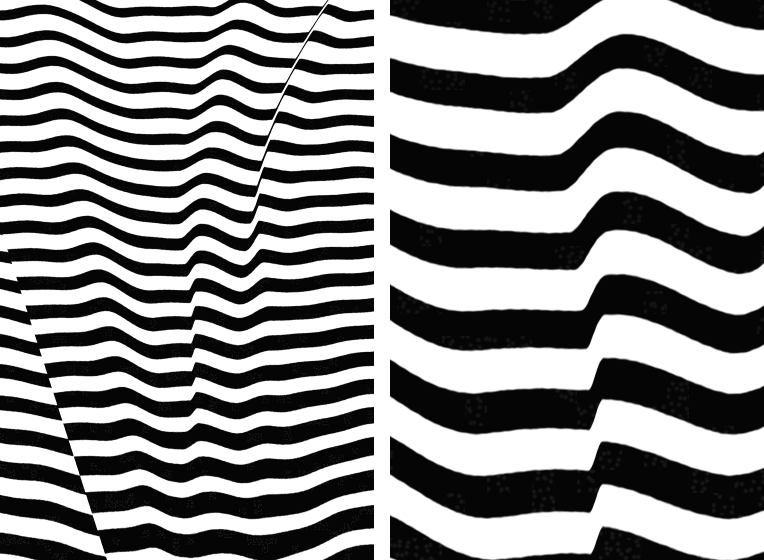
Left: the whole. Right: its middle third, enlarged.
Give the GLSL for this texture, as a Shadertoy shader.

```glsl
// Black and white stripes printed on rumpled cloth. Each stripe is a level band of
// a height field; smooth crests and sharp folds shift that field up or down.
// Positions run 0..1 across (x) and 0..1 from the top (t); shifts are in stripes.

#define STRIPES 21.94      // undisturbed stripes in the full height
#define FIRST 0.457        // centre of the first stripe, in stripes
#define STRETCH 1e-5       // widening of the spacing toward the bottom
#define INK_TOP 0.36       // black share of a stripe at the top
#define INK_GROWTH 0.2     // added black share at the bottom
#define WOBBLE 0.03        // slow waviness of the stripes
#define ROUGHNESS 0.012    // unevenness of the printed edge
#define SOFTNESS 0.016     // blur of the printed edge
#define FLECK_CELLS 150.0  // fleck cells across the width

const vec3 INK = vec3(0.02);
const vec3 PAPER = vec3(1.0);
const vec3 FLECK = vec3(0.2);

float hash(vec2 p) {
    vec3 q = fract(vec3(p.xyx) * 0.1031);
    q += dot(q, q.yzx + 33.33);
    return fract((q.x + q.y) * q.z);
}

// Cellular noise: distance to the nearest jittered cell point.
float cellular(vec2 p) {
    vec2 cell = floor(p);
    float nearest = 2.0;
    for (int j = -1; j <= 1; j++)
    for (int i = -1; i <= 1; i++) {
        vec2 c = cell + vec2(i, j);
        vec2 point = c + vec2(hash(c), hash(c + 71.7));
        nearest = min(nearest, length(point - p));
    }
    return nearest;
}

float bell(float d) { return exp(-d * d); }

// Broad crest on the left, slanting right as it goes down.
float leftCrest(float x, float t) {
    float crest = 0.117 + 0.3 * t;
    float fall = smoothstep(crest, crest + mix(0.215, 0.06, t), x);
    float bump = bell((x - crest) / mix(0.075, 0.045, t));
    return -(0.9 - 0.75 * t) * (1.0 - fall) - 0.22 * bump;
}

// Ridge near the centre: its left flank sharpens into a crease.
float centreRidge(float x, float t) {
    float bend = 1.0 - t / 0.6;
    float d = x - 0.523 - 0.121 * bend * bend;
    float flank = mix(0.013, 0.075, smoothstep(0.04, 0.3, abs(t - 0.62)));
    float rise = smoothstep(-flank, 0.0, d);
    return -(0.55 - 0.4 * t * t) * rise * bell(max(d, 0.0) / 0.075)
         + 0.08 * bell((d - 0.11) / 0.05);
}

// Curved fold on the right: a sharp step that softens below, then a rising edge.
float rightFold(float x, float t) {
    float bend = max(1.0 - t / 0.45, 0.0);
    float fold = 0.678 + 0.2 * bend * bend;
    float soft = mix(0.006, 0.05, smoothstep(0.33, 0.6, t));
    float lift = (1.12 - 1.15 * t) * smoothstep(fold - soft, fold + soft, x);
    float relax = 0.35 * (1.0 - t) * smoothstep(fold, fold + 0.1, x);
    float edge = (0.08 + 1.25 * t * t) * smoothstep(0.72, 1.02, x);
    return relax - lift - edge;
}

// Ink coverage at one point, 0 for paper and 1 for black.
float stripeInk(vec2 p, float rough) {
    float x = p.x, t = p.y;
    bool under = x < 0.48 * (t - 0.404);   // flap beyond the lower left fold
    float shift = under
        ? -0.88 + 0.81 * t + 1.8 * x + 5.0 * x * x
        : leftCrest(x, t) + centreRidge(x, t) + rightFold(x, t);
    shift += WOBBLE * (sin(23.0 * x + 9.0 * t) + sin(41.0 * x - 17.0 * t + 2.0));

    float u = t * STRIPES - FIRST - shift;
    float level = u - STRETCH * u * u * u * u;
    float offCentre = abs(fract(level + 0.5) - 0.5);
    float share = INK_TOP + INK_GROWTH * t + 0.06 * x * t - (under ? 0.05 : 0.0);
    float d = offCentre - 0.5 * share + rough;
    return 1.0 - smoothstep(-SOFTNESS, SOFTNESS, d);
}

void mainImage(out vec4 fragColor, in vec2 fragCoord) {
    vec2 uv = fragCoord / iResolution.xy;
    vec2 p = vec2(uv.x, 1.0 - uv.y);
    vec2 cloth = vec2(p.x, p.y * 1.5) * FLECK_CELLS;

    // Average a 3 by 3 grid inside the pixel to smooth edges and folds.
    float rough = ROUGHNESS * (cellular(cloth * 0.8) - 0.45);
    float ink = 0.0;
    for (int j = -1; j <= 1; j++)
    for (int i = -1; i <= 1; i++)
        ink += stripeInk(p + vec2(i, j) / (3.0 * iResolution.xy), rough) / 9.0;

    // Sparse worn flecks in the black, more of them lower down.
    float wear = step(0.8, hash(floor(cloth / 3.0))) * (0.15 + 0.35 * p.y);
    float fleck = wear * (1.0 - smoothstep(0.1, 0.45, cellular(cloth)));
    fragColor = vec4(mix(PAPER, mix(INK, FLECK, fleck), ink), 1.0);
}
```
